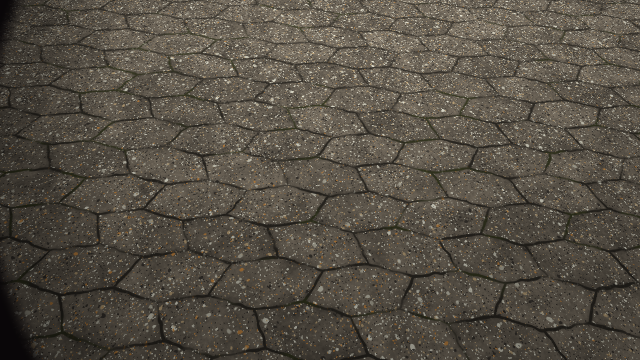
Give the GLSL for this texture, as a WebGL 2 fragment shader.

```glsl
#version 300 es
precision highp float;
uniform vec2 u_resolution;
out vec4 fragColor;

float hash(vec2 p) {
  vec3 q = fract(vec3(p.xyx) * 0.1031);
  q += dot(q, q.yzx + 33.33);
  return fract((q.x + q.y) * q.z);
}

float noise(vec2 p) {
  vec2 i = floor(p), f = fract(p);
  f = f * f * (3.0 - 2.0 * f);
  return mix(mix(hash(i), hash(i + vec2(1, 0)), f.x),
             mix(hash(i + vec2(0, 1)), hash(i + vec2(1, 1)), f.x), f.y);
}

float fbm(vec2 p) {
  float sum = 0.0, gain = 0.5;
  for (int i = 0; i < 4; i++) {
    sum += gain * noise(p);
    p = mat2(1.6, 1.2, -1.2, 1.6) * p + 7.3;
    gain *= 0.5;
  }
  return sum;
}

// Perspective plane: x counts pavers along a course, y counts courses downwards
vec2 groundPlane(vec2 p) {
  mat2 basis = mat2(0.2431, 0.0178, 0.06 * p.x - 0.0616, 0.06 * p.y + 0.066);
  return inverse(basis) * (p - vec2(0.759, 0.671));
}

// Distance to the nearest joint, then the paver's column and row
vec3 zigzagPavers(vec2 g) {
  float n = floor(g.y);
  float peak = mod(n, 2.0) < 0.5 ? 0.09 : 0.41;
  float wave = 2.0 * abs(fract(g.x - peak + 0.5) - 0.5);
  float seam = n + 0.38 + 0.24 * wave;
  float row = n + step(seam, g.y);
  float odd = mod(row, 2.0);
  float lean = (1.0 - 2.0 * odd) * 0.24 * (g.y - row);
  float along = g.x - 0.5 * odd - lean;
  float end = 2.1 * abs(fract(along + 0.5) - 0.5);
  return vec3(min(abs(g.y - seam), end), floor(along), row);
}

vec3 stoneColor(float pick, float warmth) {
  if (pick < 0.40) return mix(vec3(0.53, 0.52, 0.47), vec3(0.72, 0.72, 0.67), pick / 0.4);
  if (pick < 0.56) return vec3(0.57, 0.49, 0.36);
  if (pick < 0.56 + warmth) return vec3(0.60, 0.40, 0.18);
  return vec3(0.13, 0.12, 0.11);
}

// Coverage of one irregular chip per cell, with a random pick for its colour
vec2 chips(vec2 q, float density, float blur) {
  vec2 cell = floor(q);
  vec2 center = 0.3 + 0.4 * vec2(hash(cell + 11.7), hash(cell + 47.1));
  float radius = mix(0.10, 0.30, pow(hash(cell + 83.9), 1.5));
  vec2 offset = fract(q) - center;
  float angle = 6.283 * hash(cell + 5.2);
  offset *= mat2(cos(angle), sin(angle), -sin(angle), cos(angle));
  float d = length(offset * vec2(1.0, 1.35)) + 0.16 * (noise(q * 5.0) - 0.5) - radius;
  float cover = 1.0 - smoothstep(-blur, blur, d);
  return vec2(cover * step(hash(cell + 29.3), density), hash(cell + 61.5));
}

void main() {
  vec2 p = vec2(gl_FragCoord.x, u_resolution.y - gl_FragCoord.y) / u_resolution.y;
  vec2 ground = groundPlane(p);
  vec2 grit = ground * vec2(2.1, 1.0);
  float pixel = fwidth(ground.y);

  // Worn joints between pavers
  vec2 wobble = vec2(noise(grit * 6.0), noise(grit * 6.0 + 31.0)) - 0.5;
  vec3 paver = zigzagPavers(ground + wobble * vec2(0.025, 0.05));
  float wear = noise(grit * 2.3 + 17.0);
  float halfWidth = mix(0.014, 0.038, wear);
  float joint = 1.0 - smoothstep(halfWidth - 0.6 * pixel, halfWidth + 0.8 * pixel, paver.x);
  joint *= mix(0.5, 1.0, smoothstep(0.15, 0.55, wear)) * mix(0.72, 1.0, smoothstep(0.0, 0.4, p.y));
  float grime = 1.0 - smoothstep(0.0, 0.13, paver.x);

  // Mottled concrete face
  float shade = 0.84 + 0.16 * hash(paver.yz + 140.0);
  shade *= 0.72 + 0.48 * fbm(grit * 2.0) + 0.34 * (fbm(grit * 17.0) - 0.47);
  vec3 color = vec3(0.345, 0.318, 0.278) * shade * (1.0 - 0.15 * grime);

  // Exposed stone chips, from coarse to fine
  float warmth = 0.02 + 0.13 * smoothstep(0.3, 0.8, p.y) * (1.0 - smoothstep(0.9, 1.7, p.x));
  float cluster = noise(grit * 1.7 + 60.0);
  for (int i = 0; i < 5; i++) {
    float layer = float(i);
    float scale = 4.2 * pow(1.4, layer);
    vec2 q = mat2(0.8, 0.6, -0.6, 0.8) * grit * scale + 19.0 * layer + 100.0;
    float density = mix(0.10, 0.46, layer / 4.0) * (0.65 + 0.8 * cluster);
    vec2 chip = chips(q, density, 0.04 + 0.5 * pixel * scale);
    float pick = i == 0 ? chip.y * 0.4 : chip.y;
    color = mix(color, stoneColor(pick, warmth), chip.x * 0.85);
  }

  // Dark, slightly mossy joint filling
  vec3 filling = mix(vec3(0.10, 0.092, 0.078), vec3(0.13, 0.14, 0.07), smoothstep(0.55, 0.8, noise(grit * 1.3 + 90.0)));
  color = mix(color, filling, joint * 0.9);

  // Sky glow from above and the dark rim of the lens
  vec2 glow = (p - vec2(1.02, -0.02)) * vec2(0.95, 1.5);
  float haze = exp(-dot(glow, glow));
  color = color * (0.84 + 0.58 * haze) + vec3(0.035, 0.033, 0.029) * haze;
  float rim = length(p - vec2(1.13, 0.44));
  color *= 1.0 - 0.28 * smoothstep(0.8, 1.15, rim);
  color = mix(color, vec3(0.035, 0.025, 0.03), smoothstep(1.13, 1.195, rim));
  fragColor = vec4(color, 1.0);
}
```
